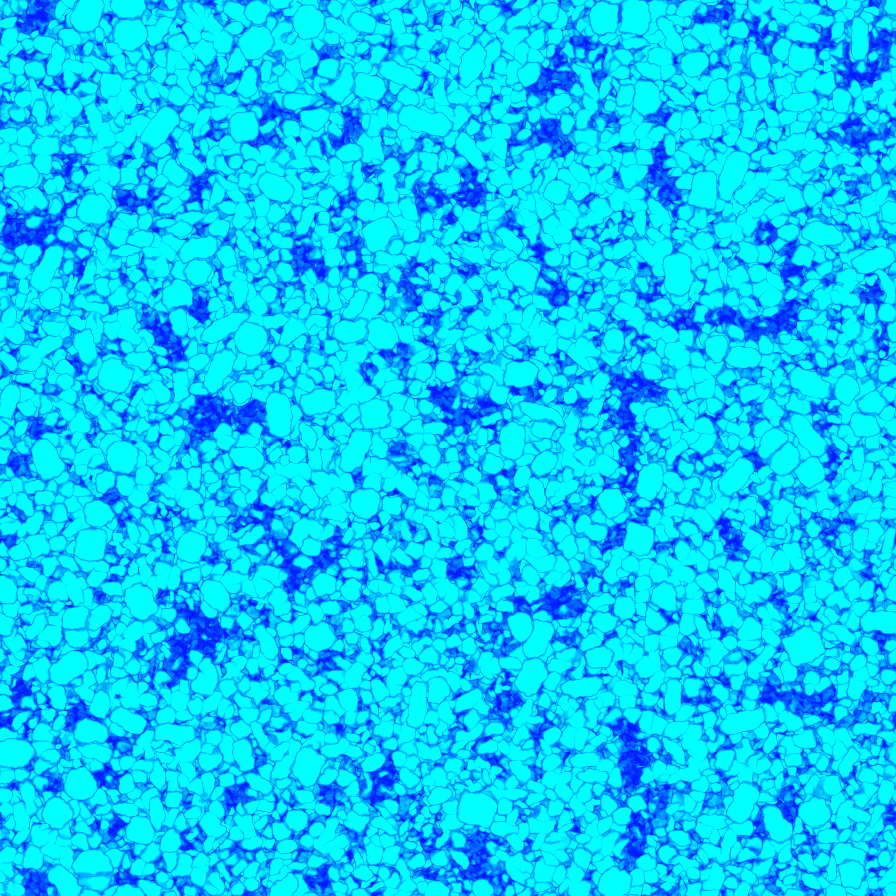
Give the GLSL for this texture, as a Shadertoy shader.

```glsl
#define FINE_COUNT 144.0
#define SMALL_COUNT 98.0
#define MEDIUM_COUNT 58.0
#define LARGE_COUNT 34.0
#define LARGE_SHARE 0.15
#define HALO 0.0042
#define SHADOW_WIDTH 0.0042
#define SHADOW_LEVEL 0.2
#define JOINT 0.085
#define HOLLOW_CUT 0.0052
#define DARKEST 0.11
#define ROUGHNESS 0.3

vec3 hash3(vec2 cell, float seed) {
    uvec3 v = uvec3(ivec3(vec3(cell, seed))) * 1664525u + 1013904223u;
    v.x += v.y * v.z; v.y += v.z * v.x; v.z += v.x * v.y;
    v ^= v >> 16u;
    v.x += v.y * v.z; v.y += v.z * v.x; v.z += v.x * v.y;
    return vec3(v >> 16u) / 65535.0;
}

float cornerSlope(vec2 corner, vec2 offset, float period, float seed) {
    float angle = 6.2832 * hash3(mod(corner, period), seed).x;
    return dot(vec2(cos(angle), sin(angle)), offset);
}

// Gradient noise that wraps after a whole number of cells
float noise(vec2 uv, float period, float seed) {
    vec2 p = uv * period, cell = floor(p), f = p - cell;
    vec2 w = f * f * f * (f * (f * 6.0 - 15.0) + 10.0);
    vec2 e = vec2(1.0, 0.0);
    float low = mix(cornerSlope(cell, f, period, seed),
                    cornerSlope(cell + e.xy, f - e.xy, period, seed), w.x);
    float high = mix(cornerSlope(cell + e.yx, f - e.yx, period, seed),
                     cornerSlope(cell + e.xx, f - e.xx, period, seed), w.x);
    return mix(low, high, w.y);
}

// Returns depth inside the nearest grain in canvas units, and its random tone
vec2 grains(vec2 uv, float count, float share, vec2 radii, float seed) {
    vec2 p = uv * count, home = floor(p);
    float first = -2.0, second = -2.0, tone = 0.0;
    for (int y = -1; y <= 1; y++)
    for (int x = -1; x <= 1; x++) {
        vec2 cell = home + vec2(x, y), id = mod(cell, count);
        vec3 place = hash3(id, seed), form = hash3(id, seed + 1.0);
        if (place.z > share) continue;
        vec2 q = p - cell - 0.04 - 0.92 * place.xy;
        float angle = 6.2832 * form.x, c = cos(angle), s = sin(angle);
        float stretch = 1.0 + 0.65 * form.y * form.y;
        q = abs(mat2(c, -s, s, c) * q) * vec2(1.0 / stretch, stretch);

        // Superellipse: from round pebbles to blocky chips
        float power = 1.7 + 2.3 * fract(form.z * 7.0);
        float reach = pow(pow(q.x, power) + pow(q.y, power), 1.0 / power);
        float depth = mix(radii.x, radii.y, form.z) - reach;
        if (depth > first) {
            second = first;
            first = depth;
            tone = fract(form.y * 13.0);
        } else {
            second = max(second, depth);
        }
    }
    float joint = 0.5 * (first - second) - JOINT;
    return vec2(min(first, joint) / count, tone);
}

// Lays grains over a level, with a dark contact edge and a soft halo
float lay(float level, float depth, float top, float halo) {
    float shade = mix(SHADOW_LEVEL, 1.0, smoothstep(0.0, SHADOW_WIDTH, -depth));
    return max(level * shade, top * clamp(1.0 + depth / halo, 0.0, 1.0));
}

void mainImage(out vec4 fragColor, in vec2 fragCoord) {
    vec2 uv = fragCoord / iResolution.xy;

    // Hollows are dark patches where the upper grains thin out
    float patches = noise(uv, 12.0, 3.0) + 0.9 * noise(uv, 29.0, 4.0);
    float hollow = smoothstep(0.1, 0.68, patches);
    float cut = HOLLOW_CUT * hollow + 0.0022 * noise(uv, 47.0, 2.0);

    // Irregular outlines
    vec2 warped = uv + 0.0042 * vec2(noise(uv, 72.0, 5.0), noise(uv, 72.0, 6.0));
    warped += 0.0018 * vec2(noise(uv, 180.0, 7.0), noise(uv, 180.0, 8.0));

    vec2 fine = grains(warped, FINE_COUNT, 1.0, vec2(0.2, 0.5), 10.0);
    vec2 small = grains(warped, SMALL_COUNT, 0.82, vec2(0.22, 0.6), 20.0);
    vec2 medium = grains(warped, MEDIUM_COUNT, 0.84, vec2(0.24, 0.64), 30.0);
    vec2 large = grains(warped, LARGE_COUNT, LARGE_SHARE, vec2(0.28, 0.6), 40.0);
    float grit = noise(uv, 150.0, 9.0) + 0.7 * noise(uv, 250.0, 11.0);

    // Stack from the deep fine grit up to the large flat grains
    float level = lay(DARKEST, fine.x, mix(0.2, 0.85, fine.y) * (1.0 - 0.4 * hollow), 0.003);
    level = lay(level, small.x - cut, mix(0.6, 1.35, small.y), 0.0036);
    level += ROUGHNESS * grit * (1.0 - 0.4 * hollow);
    level = lay(level, medium.x - cut, 1.1, HALO);
    level = lay(level, large.x - 0.5 * cut, 1.12, HALO);

    fragColor = vec4(0.0, clamp(level, DARKEST, 1.0), 1.0, 1.0);
}
```
